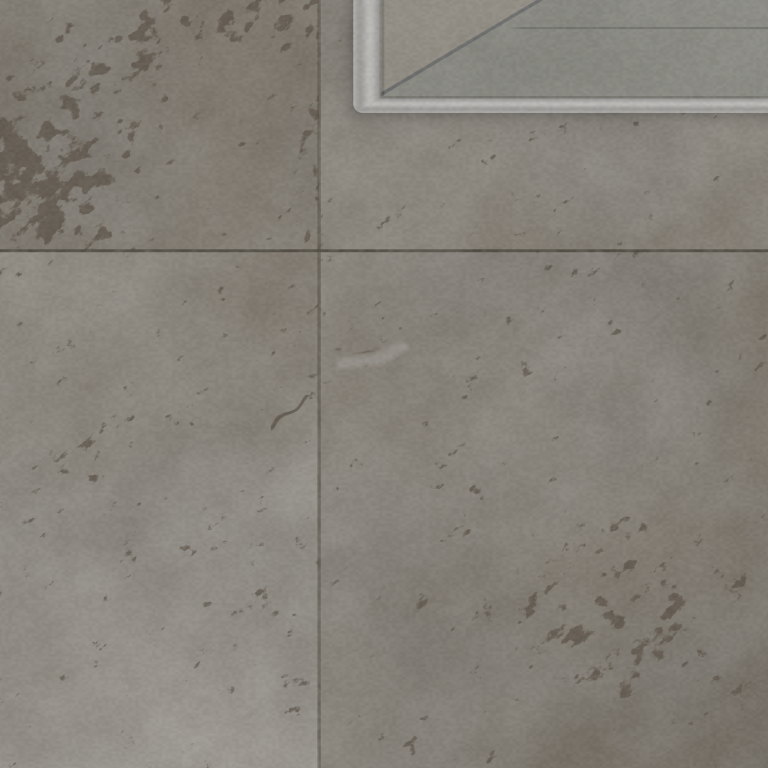
Reproduce this texture procedurally as a WebGL 2 fragment shader.

```glsl
#version 300 es
// Large honed travertine tiles with thin joints, and the rim of a pale glazed tray.
precision highp float;
uniform vec2 u_resolution;
out vec4 fragColor;

#define TILE_PITCH 0.80
#define JOINT_CROSS vec2(0.4155, 0.6735)
#define JOINT_HALF vec2(0.0022, 0.0019)
#define TRAY_CORNER vec2(0.460, 0.853)
#define RIM_WIDTH vec2(0.037, 0.020)
#define STONE_DARK vec3(0.46, 0.435, 0.40)
#define STONE_LIGHT vec3(0.61, 0.60, 0.575)
#define JOINT_COLOR vec3(0.35, 0.33, 0.29)
#define PIT_COLOR vec3(0.36, 0.325, 0.285)
#define RIM_COLOR vec3(0.67, 0.665, 0.655)
#define GLASS_COLOR vec3(0.54, 0.54, 0.515)
#define GRAIN 0.035

float hash(vec2 p) {
  vec3 q = fract(vec3(p.xyx) * 0.1031);
  q += dot(q, q.yzx + 33.33);
  return fract((q.x + q.y) * q.z);
}

float noise(vec2 p) {
  vec2 i = floor(p), f = fract(p);
  f = f * f * (3.0 - 2.0 * f);
  return mix(mix(hash(i), hash(i + vec2(1, 0)), f.x),
             mix(hash(i + vec2(0, 1)), hash(i + vec2(1, 1)), f.x), f.y);
}

float fbm(vec2 p) {
  float sum = 0.0, amp = 0.5;
  for (int i = 0; i < 5; i++) {
    sum += amp * noise(p);
    p = mat2(1.6, 1.2, -1.2, 1.6) * p + 17.0;
    amp *= 0.5;
  }
  return sum / 0.97;
}

// Coverage of a band of the given half width around distance zero
float band(float d, float halfWidth, float px) {
  return 1.0 - smoothstep(halfWidth - px, halfWidth + px, abs(d));
}

float segment(vec2 p, vec2 a, vec2 b) {
  vec2 d = b - a;
  return length(p - a - d * clamp(dot(p - a, d) / dot(d, d), 0.0, 1.0));
}

float blob(vec2 p, vec2 center, float radius) {
  return 1.0 - smoothstep(0.0, radius, length(p - center));
}

vec3 stone(vec2 uv, vec2 tile) {
  vec2 p = uv + tile * 7.3 + 20.0;
  bool right = tile.x >= 0.0, upper = tile.y >= 0.0;

  // Overall tone of each slab, then soft clouds stretched along the bedding
  float tone = right ? (upper ? 0.48 : 0.45 + 0.45 * (uv.y - 0.4) - 0.30 * (uv.x - 0.65))
                     : (upper ? 0.36 : 0.88 - 0.55 * uv.y);
  vec2 bedding = mat2(0.8, -0.6, 0.6, 0.8) * p;
  tone += 0.75 * (fbm(bedding * vec2(4.0, 7.0)) - 0.5);
  tone += 0.35 * (fbm(p * 22.0) - 0.5);
  vec3 color = mix(STONE_DARK, STONE_LIGHT, clamp(tone, -0.1, 1.05));
  color += vec3(0.012, 0.0, -0.012) * (fbm(p * 5.0 + 40.0) - 0.45);

  // Pits gather in worn patches and are sparse elsewhere
  float wear = 0.10 + 0.06 * fbm(p * 6.0);
  if (!right && upper) wear += 0.16 * smoothstep(0.45, 0.65, fbm(p * 7.0 + 9.0))
                             + 0.20 * blob(uv, vec2(0.04, 0.76), 0.15);
  if (right && !upper) wear += 0.22 * blob(uv, vec2(0.82, 0.20), 0.17);
  float pits = smoothstep(0.86, 0.98, fbm(bedding * vec2(48.0, 75.0)) + wear);
  color = mix(color, PIT_COLOR, 0.7 * pits);

  // Broken vein crossing the joint, with a pale healed streak beside it
  vec2 q = uv + 0.016 * (vec2(noise(uv * 34.0), noise(uv * 34.0 + 50.0)) - 0.5);
  float vein = min(segment(q, vec2(0.335, 0.435), vec2(0.415, 0.500)),
                   segment(q, vec2(0.430, 0.538), vec2(0.515, 0.553)));
  float broken = smoothstep(0.40, 0.62, noise(uv * 75.0));
  float streak = segment(q, vec2(0.445, 0.524), vec2(0.530, 0.548));
  color = mix(color, STONE_LIGHT, 0.65 * (1.0 - smoothstep(0.002, 0.011, streak)));
  return mix(color, PIT_COLOR, 0.75 * broken * (1.0 - smoothstep(0.001, 0.004, vein)));
}

vec3 tray(vec2 uv, float px) {
  vec2 inner = uv - TRAY_CORNER - RIM_WIDTH;
  float diagonal = dot(inner - vec2(0.004, 0.007), normalize(vec2(-0.120, 0.202)));

  // Glazed field: warm reflection on one side of the fold, cool on the other
  vec3 color = mix(GLASS_COLOR, vec3(0.57, 0.555, 0.52), smoothstep(-px, px, diagonal));
  color += 0.05 * (fbm(uv * 12.0) - 0.5);
  color = mix(color, vec3(0.40, 0.41, 0.41), 0.8 * band(diagonal, 0.0022, px));
  float seam = band(uv.y - 0.9635, 0.0013, px) * smoothstep(0.66, 0.68, uv.x);
  color = mix(color, vec3(0.43, 0.43, 0.41), 0.75 * seam);

  // Rounded rim with a bright ridge and a dark inner edge
  float depth = min(inner.x / RIM_WIDTH.x, inner.y / RIM_WIDTH.y);
  float ridge = 0.055 * cos((depth + 0.42) * 9.0);
  vec3 rim = RIM_COLOR + ridge;
  color = mix(rim, color, smoothstep(-0.08, 0.04, depth));
  return color - 0.08 * band(depth, 0.09, 0.04);
}

void main() {
  vec2 uv = gl_FragCoord.xy / u_resolution;
  float px = 0.75 / min(u_resolution.x, u_resolution.y);

  // Tile grid and its joints
  vec2 cell = (uv - JOINT_CROSS) / TILE_PITCH;
  vec2 toJoint = (fract(cell + 0.5) - 0.5) * TILE_PITCH;
  vec3 color = stone(uv, floor(cell));
  float rough = 0.65 + 0.35 * noise(uv * 130.0);
  color = mix(color, JOINT_COLOR, 0.72 * rough * band(toJoint.x, JOINT_HALF.x, px));
  color = mix(color, JOINT_COLOR * 0.9, rough * band(toJoint.y, JOINT_HALF.y, px));

  // Tray with its contact shadow
  vec2 corner = TRAY_CORNER + 0.012 - uv;
  float edge = length(max(corner, 0.0)) + min(max(corner.x, corner.y), 0.0) - 0.012;
  color *= 1.0 - 0.20 * exp(-max(edge, 0.0) / 0.009);
  color = mix(color, tray(uv, px), 1.0 - smoothstep(-px, px, edge));

  // Fine grain over everything
  color += GRAIN * (noise(uv * vec2(230.0, 300.0)) - 0.5);
  fragColor = vec4(color, 1.0);
}
```
